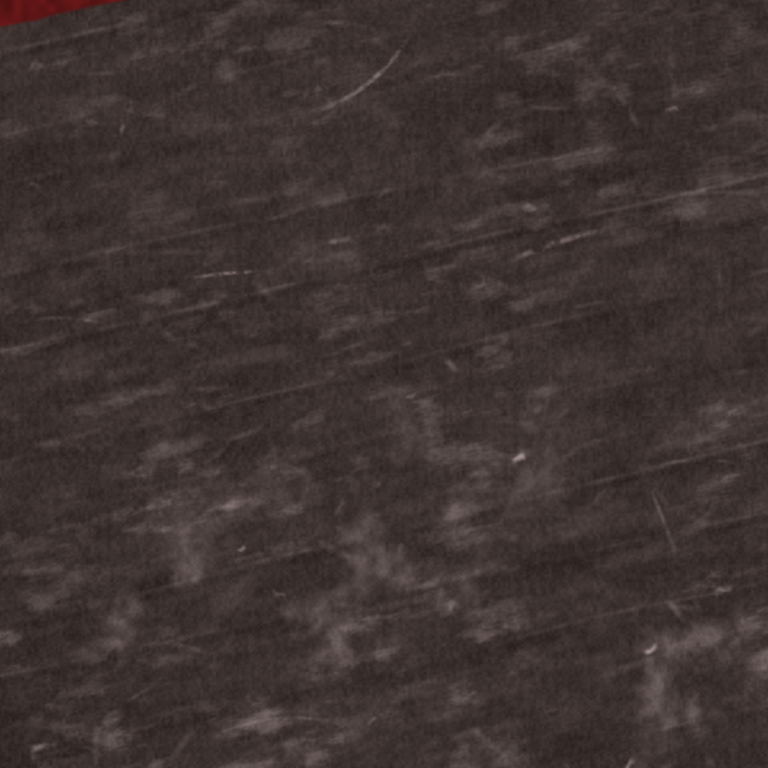
Give the GLSL for this texture, as a WebGL 1 fragment shader.

```glsl
precision highp float;
// Worn dark wooden boards seen at a slant: cloudy tone and stretched noise for
// the grain, soft seams along it, then small pale scuffs, scratches and chips.
// A sliver of dark red cloth covers the top left corner.
uniform vec2 u_resolution;

float hash(vec2 p) {
  return fract(sin(dot(p, vec2(127.1, 311.7))) * 43758.5453);
}

float noise(vec2 p) {
  vec2 i = floor(p), f = fract(p);
  f = f * f * (3.0 - 2.0 * f);
  return mix(mix(hash(i), hash(i + vec2(1.0, 0.0)), f.x),
             mix(hash(i + vec2(0.0, 1.0)), hash(i + vec2(1.0, 1.0)), f.x), f.y);
}

// Octaves keep their direction, so stretched input gives streaks.
float fbm(vec2 p) {
  float sum = 0.0, amp = 0.5;
  for (int i = 0; i < 4; i++) {
    sum += amp * noise(p);
    p = p * 2.03 + 7.3;
    amp *= 0.55;
  }
  return sum / 1.01;
}

// A bent stroke of given half length that thins and fades to its ends.
float stroke(vec2 p, float angle, float halfLen, float bend, float width) {
  float c = cos(angle), s = sin(angle);
  vec2 q = vec2(c * p.x + s * p.y, c * p.y - s * p.x);
  q.y += bend * q.x * q.x;
  float taper = 1.0 - smoothstep(0.3, 1.0, abs(q.x) / halfLen);
  return taper * (1.0 - smoothstep(0.0, width, abs(q.y)));
}

// Broken light ridge with a dark groove beneath, along each board edge.
float seams(vec2 g) {
  float sum = 0.0;
  for (int i = 0; i < 11; i++) {
    float k = float(i);
    float d = g.y + 0.15 - 0.105 * k - 0.06 * hash(vec2(k, 3.0));
    d += 0.008 * (noise(vec2(g.x * 5.0, k * 5.0)) - 0.5);
    d += (hash(vec2(k, 12.0)) - 0.5) * 0.06 * (g.x - 0.5);
    float wear = smoothstep(0.3, 0.75, fbm(vec2(g.x * 14.0, k * 9.0)));
    float strength = 0.3 + 0.7 * hash(vec2(k, 8.0));
    sum += strength * 0.085 * wear * exp(-pow((d - 0.004) / 0.003, 2.0));
    sum -= strength * 0.025 * exp(-pow((d + 0.004) / 0.005, 2.0));
  }
  return sum;
}

float scratches(vec2 p) {
  float sum = 0.0;
  float wear = smoothstep(0.25, 0.7, fbm(p * 50.0));
  for (int i = 0; i < 90; i++) {
    float k = float(i);
    vec2 at = vec2(hash(vec2(k, 1.0)), hash(vec2(k, 2.0)));
    float turn = hash(vec2(k, 4.0)) - 0.5;
    float angle = 0.18 + turn * (hash(vec2(k, 5.0)) < 0.55 ? 0.4 : 3.1);
    float halfLen = 0.02 + 0.08 * pow(hash(vec2(k, 6.0)), 2.0);
    float bend = 5.0 * (hash(vec2(k, 7.0)) - 0.5);
    float bright = 0.07 + 0.2 * pow(hash(vec2(k, 9.0)), 8.0);
    float width = 0.004 + 0.005 * hash(vec2(k, 10.0));
    sum += bright * wear * stroke(p - at, angle, halfLen, bend, width);
  }
  return sum;
}

// Small ragged bright chips, denser toward the bottom.
float chips(vec2 p) {
  float sum = 0.0;
  p += 0.008 * (vec2(noise(p * 90.0), noise(p * 90.0 + 40.0)) - 0.5);
  for (int i = 0; i < 40; i++) {
    float k = float(i);
    vec2 at = vec2(hash(vec2(k, 21.0)), pow(hash(vec2(k, 22.0)), 1.5));
    float angle = 0.3 + 1.6 * (hash(vec2(k, 23.0)) - 0.5);
    float bright = 0.06 + 0.3 * pow(hash(vec2(k, 24.0)), 4.0);
    float size = 0.006 + 0.01 * hash(vec2(k, 25.0));
    sum += bright * stroke(p - at, angle, size, 0.0, 0.007);
  }
  return sum;
}

void main() {
  vec2 p = gl_FragCoord.xy / u_resolution;
  vec2 g = vec2(dot(p, vec2(0.972, 0.235)), dot(p, vec2(-0.235, 0.972)));
  float low = mix(1.0, 0.4, smoothstep(0.05, 0.8, p.y));

  // Board tone: clouds, grain streaks and fine weave.
  float tone = 0.223 + 0.035 * (fbm(p * 4.0) - 0.5);
  tone += 0.065 * (fbm(g * vec2(8.0, 48.0)) - 0.5);
  tone += 0.05 * (fbm(p * vec2(42.0, 34.0)) - 0.5);
  tone += 0.045 * (noise(p * vec2(240.0, 130.0)) - 0.5);
  tone += 0.04 * (noise(p * 300.0 + 5.0) - 0.5);
  tone += seams(g);

  // Chalky scuffs: small flecks gathered in worn areas, some blotches low down.
  float worn = smoothstep(0.3, 0.7, fbm(p * 5.0 + 31.0));
  float flecks = smoothstep(0.5, 0.82, fbm(g * vec2(20.0, 42.0) + 13.0));
  float smears = smoothstep(0.52, 0.85, fbm(g * vec2(9.0, 34.0) + 57.0));
  float blotch = smoothstep(0.57, 0.85, fbm(p * vec2(13.0, 11.0) + 3.0));
  tone += (0.3 + 0.9 * worn) * (0.4 + 0.6 * low) * (0.13 * flecks + 0.07 * smears);
  tone += low * low * 0.14 * blotch * (0.5 + noise(p * 70.0));
  tone += scratches(p) + chips(p);

  tone = clamp(tone, 0.17, 0.72);
  vec3 color = vec3(tone, 0.93 * tone - 0.025, 0.93 * tone - 0.035);

  // Red cloth in the corner.
  float edge = p.y - 0.967 - 0.21 * p.x + 0.004 * noise(p * 40.0);
  vec3 cloth = vec3(0.36, 0.08, 0.08) * (0.85 + 0.3 * noise(p * 90.0));
  color = mix(color, cloth, smoothstep(-0.003, 0.004, edge));

  gl_FragColor = vec4(color, 1.0);
}
```
